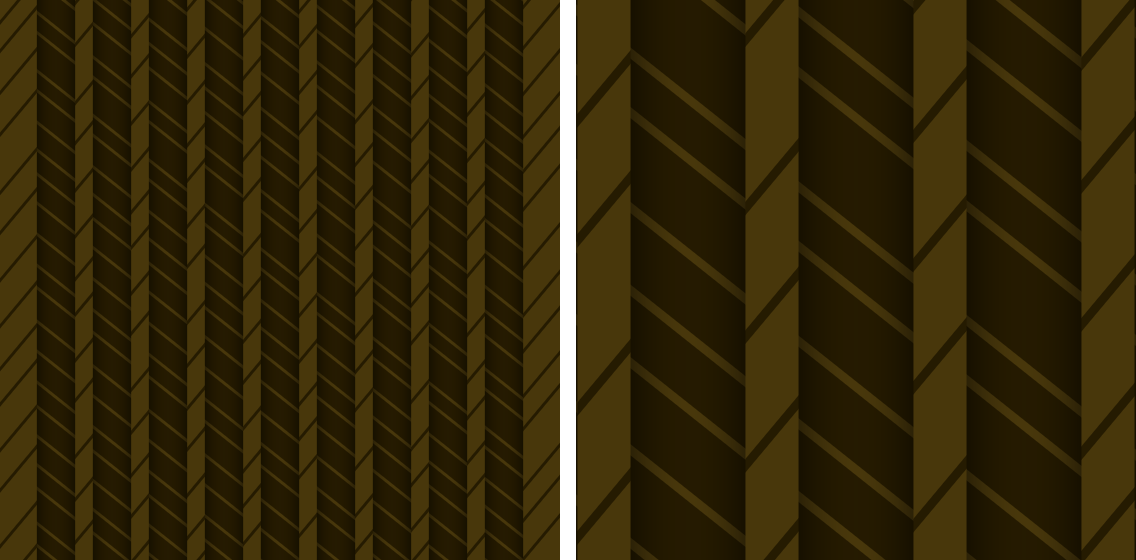
Left, the full canvas; right, a detail of the centre.
A Shadertoy shader for this pattern:

```glsl
const float BAND_PITCH = 0.1;
const float BAND_HALF_WIDTH = 0.0342;
const float FIRST_BAND = 1.0;
const float LAST_BAND = 9.0;

const float GROUND_ANGLE = 0.874;    // radians, rising to the right
const float GROUND_SPACING = 0.05;
const float GROUND_JITTER = 0.5;
const float BAND_ANGLE = -0.672;     // radians, falling to the right
const float BAND_SPACING = 0.0395;
const float BAND_JITTER = 0.4;
const float LINE_WIDTH = 0.0052;

const float EDGE_SHADE = 0.4;
const vec3 OCHRE = vec3(0.282, 0.216, 0.043);
const vec3 UMBER = vec3(0.146, 0.104, 0.002);

float hash(float n) {
    return fract(sin(n * 127.1 + 31.7) * 4375.85);
}

// Coverage of a shape from its signed distance
float fill(float dist, float pixel) {
    return clamp(0.5 - dist / pixel, 0.0, 1.0);
}

// Distance to the nearest of a family of unevenly spaced parallel lines
float hatchDistance(vec2 p, float angle, float spacing, float jitter, float seed) {
    float across = dot(p, vec2(-sin(angle), cos(angle))) / spacing;
    float cell = floor(across);
    float nearest = 1.0;
    for (float i = -1.0; i <= 1.0; i++) {
        float id = cell + i;
        float line = id + 0.5 + jitter * (hash(id + seed) - 0.5);
        nearest = min(nearest, abs(across - line));
    }
    return nearest * spacing;
}

void mainImage(out vec4 fragColor, in vec2 fragCoord) {
    vec2 p = fragCoord / iResolution.y;
    float pixel = 1.0 / iResolution.y;
    float halfLine = 0.5 * LINE_WIDTH;

    // Ochre ground with dark diagonals
    float groundLine = hatchDistance(p, GROUND_ANGLE, GROUND_SPACING, GROUND_JITTER, 3.0);
    vec3 ground = mix(OCHRE, UMBER, fill(groundLine - halfLine, pixel));

    // Dark bands with ochre diagonals leaning the other way
    float bandLine = hatchDistance(p, BAND_ANGLE, BAND_SPACING, BAND_JITTER, 57.0);
    vec3 band = mix(UMBER, OCHRE, fill(bandLine - halfLine, pixel));

    // Rounded shading toward both edges of each band
    float index = clamp(floor(p.x / BAND_PITCH + 0.5), FIRST_BAND, LAST_BAND);
    float offset = abs(p.x - index * BAND_PITCH);
    float t = min(offset / BAND_HALF_WIDTH, 1.0);
    band *= 1.0 - EDGE_SHADE * t * t;

    vec3 color = mix(ground, band, fill(offset - BAND_HALF_WIDTH, pixel));
    fragColor = vec4(color, 1.0);
}
```
